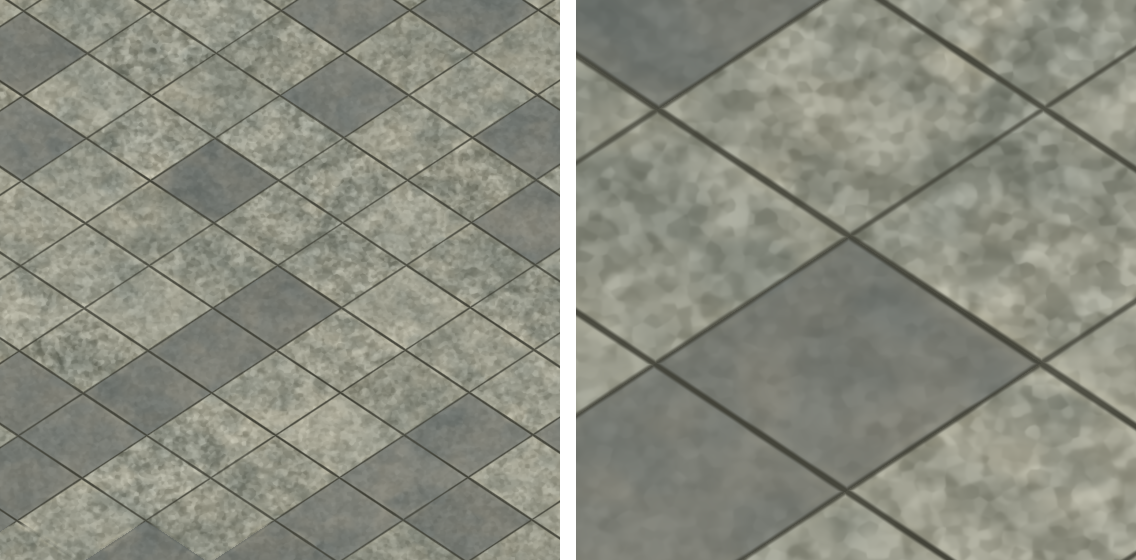
Left: the whole. Right: its middle third, enlarged.
This texture is drawn by a WebGL 2 fragment shader. Its source:

```glsl
#version 300 es
precision highp float;
// Weathered stone paving: diamond tiles on a slightly skewed lattice, with dark joints.
// Two lattice coordinates give tile ids and joint distances; soft cellular noise
// at several scales supplies the granite grain, stains and joint wear.
uniform vec2 u_resolution;
out vec4 fragColor;

float hash(vec2 p) {
  vec3 q = fract(vec3(p.xyx) * vec3(0.1031, 0.1030, 0.0973));
  q += dot(q, q.yzx + 33.33);
  return fract((q.x + q.y) * q.z);
}

// Smooth cellular noise: random tones blended around jittered feature points.
float mottle(vec2 p) {
  vec2 cell = floor(p);
  float tone = 0.0, total = 0.0;
  for (int j = -1; j <= 1; j++)
    for (int i = -1; i <= 1; i++) {
      vec2 id = cell + vec2(i, j);
      vec2 jitter = vec2(hash(id + 17.0), hash(id + 71.0));
      vec2 offset = id + jitter - p;
      float weight = exp(-6.0 * dot(offset, offset));
      tone += weight * hash(id + 131.0);
      total += weight;
    }
  return tone / total - 0.5;
}

// Slate tiles: two long runs, two broken columns and a few alternating tiles.
bool isSlate(vec2 id) {
  float column = id.x - id.y;
  float row = (id.x + id.y + 1.0) * 0.5;
  bool even = mod(id.x, 2.0) < 0.5;
  bool run = (id.y == -1.0 || id.y == -4.0) && id.x < 0.0;
  bool leftColumn = column == -4.0 && abs(row) > 1.0 && abs(row) < 3.0;
  bool rightColumn = column == 4.0 && abs(row - 1.0) < 1.0;
  bool alternating = even && ((id.y == 1.0 && id.x >= 0.0) || id.y == -5.0);
  bool single = id == vec2(3.0, 2.0) || id == vec2(-5.0, -3.0);
  return run || leftColumn || rightColumn || alternating || single;
}

void main() {
  vec2 uv = gl_FragCoord.xy / u_resolution;
  float pixel = 1.0 / min(u_resolution.x, u_resolution.y);

  // Diamond lattice: tile diagonals measure 0.2298 by 0.1517 of the canvas.
  vec2 q = uv - vec2(0.4961, 0.526);
  float across = (q.x - 0.013 * q.y) / 0.2298;
  float up = (q.y - 0.002 * q.x) / 0.1517;
  vec2 lattice = vec2(up + across, up - across);
  vec2 id = floor(lattice);
  vec2 f = fract(lattice);
  vec2 edge = min(f, 1.0 - f) / 7.9;

  // Grain and stains.
  float fine = mottle(uv * vec2(150.0, 165.0));
  float grain = mottle(uv * vec2(78.0, 92.0) + 40.0);
  float blotch = mottle(uv * vec2(30.0, 40.0) + 9.0);
  float stain = mottle(uv * vec2(11.0, 16.0) + 23.0);

  // Each tile has its own tone and roughness.
  bool slate = isSlate(id);
  float tileTone = hash(id + 50.0) - 0.5;
  float roughness = slate ? 0.35 : 0.75 + 0.5 * hash(id + 90.0);
  vec3 color = slate ? vec3(0.475, 0.485, 0.455) : vec3(0.58, 0.585, 0.53);
  color += tileTone * (slate ? 0.025 : 0.05);
  color += roughness * (0.11 * fine + 0.14 * grain + 0.09 * blotch);
  color += 0.055 * stain;
  color += vec3(0.025, 0.0, -0.025) * (stain + blotch) * 0.6;

  // Pale worn rims beside the joints.
  float nearest = min(edge.x, edge.y);
  float rim = smoothstep(0.002, 0.004, nearest) * (1.0 - smoothstep(0.004, 0.009, nearest));
  color += vec3(0.03, 0.027, 0.018) * rim * (0.5 + blotch);

  // Joints: falling ones are wider; they fade out along the lower left border.
  vec2 halfWidth = vec2(0.0018, 0.0014) + 0.0006 * blotch;
  float soft = max(pixel * 0.8, 0.0012);
  vec2 joint = 1.0 - smoothstep(halfWidth - soft, halfWidth + soft, edge);
  float strength = max(joint.x * 0.9, joint.y * 0.8) * (0.92 + 0.25 * stain);
  float worn = (1.0 - smoothstep(-3.1, -3.0, up)) * (1.0 - smoothstep(-0.05, 0.05, across));
  strength *= 1.0 - 0.9 * worn;
  color = mix(color, vec3(0.235, 0.235, 0.195), clamp(strength, 0.0, 1.0));

  fragColor = vec4(clamp(color, 0.0, 1.0), 1.0);
}
```
